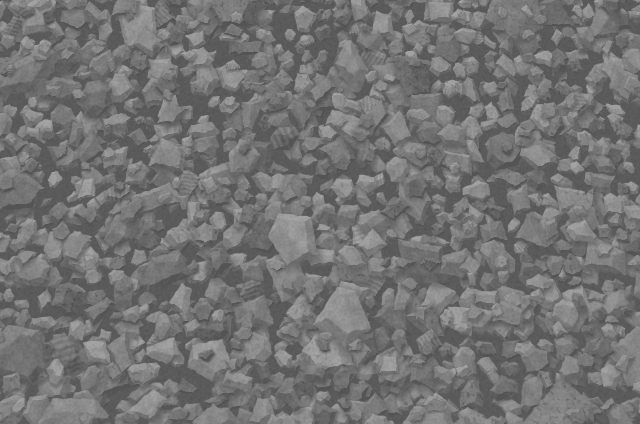
This texture is drawn by a Shadertoy shader. Its source:

```glsl
// Grey rubble: layers of jittered, many-sided stones painted over one another.
// Each stone is a small polyhedron cut by random planes, lit from above,
// with a contact shadow and a rough surface of noise, pits and ribs.

#define STONE_TONE 0.497
#define TONE_SPREAD 0.15
#define GAP_TONE 0.355
#define FACET_CONTRAST 0.15
#define SHADOW_WIDTH 0.15
#define SHADOW_DEPTH 0.6
#define ROUGHNESS 0.0035
#define GRAIN 0.045
#define PIT_DEPTH 0.07
#define LIGHT normalize(vec3(-0.25, 0.72, 0.65))

const float TAU = 6.2831853;

vec3 hash3(vec3 p) {
    p = fract(p * vec3(0.1031, 0.1030, 0.0973));
    p += dot(p, p.yxz + 33.33);
    return fract((p.xxy + p.yxx) * p.zyx);
}

float cornerSlope(vec2 cell, vec2 offset) {
    float angle = TAU * hash3(vec3(cell, 5.7)).x;
    return dot(vec2(cos(angle), sin(angle)), offset);
}

float gradientNoise(vec2 p) {
    vec2 i = floor(p), f = p - i;
    vec2 u = f * f * f * (f * (f * 6.0 - 15.0) + 10.0);
    vec2 e = vec2(0.0, 1.0);
    return mix(mix(cornerSlope(i, f), cornerSlope(i + e.yx, f - e.yx), u.x),
               mix(cornerSlope(i + e.xy, f - e.xy), cornerSlope(i + e.yy, f - e.yy), u.x), u.y);
}

// Paints one stone at offset q from its centre; q is in cells of its layer.
void paintStone(inout float tone, vec2 q, vec3 key, float pixel, vec3 surface) {
    vec3 form = hash3(key + 11.3), look = hash3(key + 27.1);
    float sides = 4.0 + floor(form.x * 3.99);
    float radius = mix(0.33, 0.48, form.y);
    float turn = TAU * form.z;
    vec2 longAxis = vec2(cos(turn), sin(turn));
    vec2 axes = vec2(1.15, mix(0.55, 1.05, look.y));

    // Flat top, slightly tilted
    vec2 tilt = (hash3(key + 41.9).xy - 0.5) * 0.9;
    float height = 0.2 - dot(q, tilt) * 0.35;
    float light = dot(normalize(vec3(tilt, 1.0)), LIGHT);
    float edge = 1.0 - length(q);
    float shadowEdge = edge;
    vec2 shadowShift = vec2(0.02, -0.06);

    // Side planes cut the outline and the sloping facets
    for (float i = 0.0; i < 7.0; i++) {
        if (i >= sides) break;
        vec3 cut = hash3(key + vec3(0.0, 0.0, 53.0 + 7.3 * i));
        float angle = turn + (i + (cut.x - 0.5) * 0.4) * TAU / sides;
        vec2 dir = vec2(cos(angle), sin(angle));
        vec2 local = vec2(dot(dir, longAxis), dot(dir, vec2(-longAxis.y, longAxis.x)));
        float inside = radius * length(axes * local) * mix(0.8, 1.08, cut.y) - dot(q, dir);
        float slope = mix(0.6, 2.6, cut.z);
        float facet = dot(normalize(vec3(dir * slope, 1.0)), LIGHT);
        light = mix(light, facet, smoothstep(-0.025, 0.025, height - inside * slope));
        height = min(height, inside * slope);
        edge = min(edge, inside);
        shadowEdge = min(shadowEdge, inside + dot(shadowShift, dir));
    }

    // Shadow on whatever lies below
    float shadow = SHADOW_DEPTH * smoothstep(-SHADOW_WIDTH, 0.06, shadowEdge);
    tone = mix(tone, min(tone, GAP_TONE), shadow);

    // Surface: mottling, grain, pits on some stones, ribs on a few
    float stone = STONE_TONE + (look.x - 0.5) * TONE_SPREAD;
    stone += FACET_CONTRAST * (light - 0.55);
    stone += surface.x * 0.05 + surface.y * GRAIN;
    stone -= PIT_DEPTH * surface.z * smoothstep(0.45, 0.9, look.z);
    float ribs = sin(dot(q, longAxis) * 42.0);
    stone += 0.03 * ribs * step(0.95, fract(look.z * 7.0 + look.x));
    tone = mix(tone, stone, smoothstep(-pixel, pixel, edge));
}

// Scatters stones over a jittered grid, upper rows first.
void paintLayer(inout float tone, vec2 p, float size, float share, float seed, float pixel, vec3 surface) {
    vec2 g = p / size + seed * vec2(3.37, 5.71);
    vec2 cell = floor(g);
    for (float y = 1.0; y >= -1.0; y--) {
        for (float x = -1.0; x <= 1.0; x++) {
            vec2 id = cell + vec2(x, y);
            vec3 place = hash3(vec3(id, seed));
            if (place.z > share) continue;
            vec2 q = g - id - mix(vec2(0.15), vec2(0.85), place.xy);
            if (dot(q, q) > 1.35) continue;
            paintStone(tone, q, vec3(id, seed), pixel / size, surface);
        }
    }
}

void mainImage(out vec4 fragColor, in vec2 fragCoord) {
    float pixel = 0.75 / iResolution.y;
    vec2 p = (fragCoord - vec2(0.5 * iResolution.x, 0.0)) / iResolution.y;
    // Stones shrink a little towards the top
    p = vec2(p.x * (0.9 + 0.2 * p.y), 0.9 * p.y + 0.1 * p.y * p.y);

    float mottle = gradientNoise(p * 38.0);
    float grain = gradientNoise(p * 165.0) + 0.6 * gradientNoise(p * 83.0 + 9.0);
    float pits = smoothstep(0.18, 0.42, gradientNoise(p * 105.0 + 31.0));
    vec3 surface = vec3(mottle, grain, pits);
    p += ROUGHNESS * vec2(gradientNoise(p * 70.0 + 17.0), gradientNoise(p * 70.0 + 53.0));

    float tone = GAP_TONE + 0.03 * grain;
    paintLayer(tone, p, 0.046, 1.00, 1.0, pixel, surface);
    paintLayer(tone, p, 0.068, 0.80, 2.0, pixel, surface);
    paintLayer(tone, p, 0.100, 0.42, 3.0, pixel, surface);
    paintLayer(tone, p, 0.062, 0.36, 4.0, pixel, surface);
    paintLayer(tone, p, 0.145, 0.17, 5.0, pixel, surface);
    paintLayer(tone, p, 0.038, 0.20, 6.0, pixel, surface);
    fragColor = vec4(vec3(clamp(tone, 0.33, 0.64)), 1.0);
}
```
